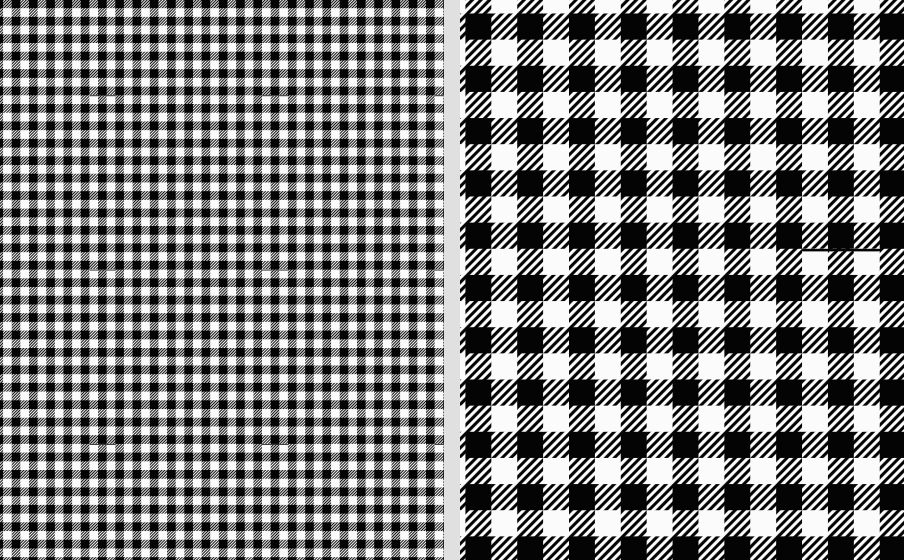
Left, the full canvas; right, a detail of the centre.
Write a WebGL 1 fragment shader that draws this pattern.

```glsl
precision highp float;
// Black and white gingham: two sets of bands cross, solid where both or
// neither lie, and twill hatched where only one does. Every edge is a pulse
// train averaged over the pixel; thin seams recur every ten checks.

uniform vec2 u_resolution;

const vec2 CHECKS = vec2(25.72, 32.13);      // repeats across and down
const vec2 FIRST_CHECK = vec2(0.928, 0.218); // centre of the top left check
const float BAND_WIDTH = 0.5;                // share of one repeat
const float TWILL_COUNT = 6.0;               // diagonal threads per repeat
const float TWILL_SOFTNESS = 1.6;            // diagonal pixel footprint
const float SEAM_SPACING = 10.0;             // repeats between seams
const vec2 SEAM_START = vec2(4.25, 5.25);
const vec2 SEAM_SIZE = vec2(1.52, 0.05);
const vec3 INK = vec3(0.015);
const vec3 PAPER = vec3(0.985);

// Running area under a unit-period pulse that is on for the share duty.
float pulseArea(float x, float duty) {
  return floor(x) * duty + min(fract(x), duty);
}

// Mean of the pulse train over a window centred on x.
float pulse(float x, float duty, float window) {
  float low = pulseArea(x - 0.5 * window, duty);
  float high = pulseArea(x + 0.5 * window, duty);
  return (high - low) / window;
}

// Coverage of a repeating rectangle, on both axes at once.
float seam(vec2 p, vec2 start, vec2 size, float spacing, vec2 pixel) {
  vec2 cell = (p - start) / spacing;
  vec2 duty = size / spacing;
  vec2 window = pixel / spacing;
  return pulse(cell.x, duty.x, window.x) * pulse(cell.y, duty.y, window.y);
}

// Diagonal threads rising to the right.
float twill(vec2 p, float count, vec2 pixel) {
  float window = 0.5 * count * (pixel.x + pixel.y) * TWILL_SOFTNESS;
  return pulse(count * (p.x + p.y), 0.5, window);
}

// Ink amount of the woven cloth.
float gingham(vec2 p, vec2 pixel) {
  vec2 shifted = p + 0.5 * BAND_WIDTH;
  float warp = pulse(shifted.x, BAND_WIDTH, pixel.x);
  float weft = pulse(shifted.y, BAND_WIDTH, pixel.y);
  return mix(warp * weft, warp + weft - warp * weft,
             twill(p, TWILL_COUNT, pixel));
}

void main() {
  vec2 uv = gl_FragCoord.xy / u_resolution;
  vec2 pixel = CHECKS / u_resolution;
  vec2 p = vec2(uv.x, 1.0 - uv.y) * CHECKS - FIRST_CHECK;

  float ink = gingham(p, pixel);
  ink = max(ink, seam(p, SEAM_START, SEAM_SIZE, SEAM_SPACING, pixel));
  gl_FragColor = vec4(mix(PAPER, INK, ink), 1.0);
}
```
